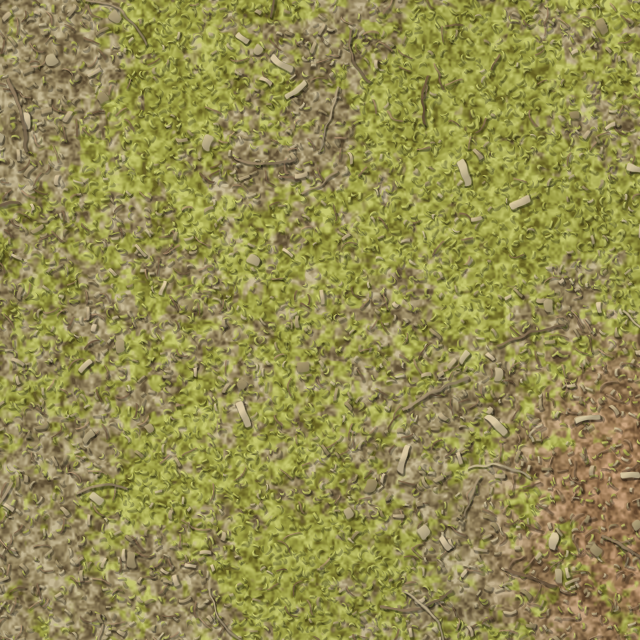
Write a three.js fragment shader that draws this texture.

```glsl
// Mossy ground seen from above: yellow-green moss over pale, brown soil.
// Layered value noise makes the patches and the grain; jittered grids of bent,
// rounded strokes add moss sprigs, needles, wood chips and twigs with shadows.

#define SOFTNESS 0.0014
#define GRAIN_CELLS 125.0
#define GRAIN_CONTRAST 1.75
#define PATCH_CELLS 5.0
#define MOSS_COVER 0.10
#define RAGGEDNESS 0.005
#define SHADOW_OFFSET vec2(-0.0016, 0.0024)
#define MOSS_DARK vec3(0.39, 0.37, 0.13)
#define MOSS_MID vec3(0.60, 0.61, 0.26)
#define MOSS_LIGHT vec3(0.76, 0.77, 0.43)

varying vec2 vUv;

const vec3 SOIL_DARK = vec3(0.36, 0.30, 0.20);
const vec3 SOIL_MID = vec3(0.58, 0.52, 0.37);
const vec3 SOIL_PALE = vec3(0.77, 0.72, 0.58);
const vec3 BARK = vec3(0.40, 0.31, 0.22);
const vec3 RUST = vec3(0.57, 0.40, 0.28);
const vec3 WOOD = vec3(0.83, 0.76, 0.62);

vec3 hash3(vec2 p) {
  vec3 q = fract(p.xyx * vec3(0.1031, 0.1030, 0.0973));
  q += dot(q, q.yxz + 33.33);
  return fract((q.xxy + q.yzz) * q.zyx);
}

// Three independent value noises at once.
vec3 noise3(vec2 p) {
  vec2 i = floor(p), f = fract(p);
  f = f * f * (3.0 - 2.0 * f);
  return mix(mix(hash3(i), hash3(i + vec2(1, 0)), f.x),
             mix(hash3(i + vec2(0, 1)), hash3(i + vec2(1, 1)), f.x), f.y);
}

// Bare litter lies in the lower right corner.
float litterCorner(vec2 uv) {
  return 1.0 - smoothstep(0.08, 0.34, length((uv - vec2(1.0, 0.18)) * vec2(1.1, 0.8)));
}

// Broad moss cover: negative on bare ground, positive on thick moss.
float mossPatch(vec2 uv) {
  float n = 0.6 * noise3(uv * PATCH_CELLS + 3.7).x + 0.4 * noise3(uv * PATCH_CELLS * 2.7).y;
  float bareLeft = 0.13 * (1.0 - smoothstep(0.05, 0.35, uv.x));
  return n - 0.5 + MOSS_COVER - bareLeft - 0.42 * litterCorner(uv);
}

vec3 ramp(vec3 low, vec3 mid, vec3 high, float t) {
  return t < 0.5 ? mix(low, mid, t * 2.0) : mix(mid, high, t * 2.0 - 1.0);
}

// Signed distance to a bent bar with rounded corners.
float barDistance(vec2 p, vec2 halfSize, float bend) {
  p.y += bend * p.x * p.x / halfSize.x;
  float corner = 0.6 * halfSize.y;
  vec2 q = abs(p) - halfSize + corner;
  return length(max(q, 0.0)) + min(max(q.x, q.y), 0.0) - corner;
}

float cover(float d) { return 1.0 - smoothstep(-SOFTNESS, SOFTNESS, d); }

// One bar per grid cell; density holds the chance on soil (x) and on moss (y).
void scatter(inout vec3 col, vec2 uv, float cells, vec2 halfSize, vec2 density,
             float bend, vec3 dark, vec3 pale, float shadow, float seed) {
  for (int j = -1; j <= 1; j++) {
    for (int i = -1; i <= 1; i++) {
      vec2 cell = floor(uv * cells) + vec2(float(i), float(j));
      vec3 place = hash3(cell + seed), form = hash3(cell + seed + 57.0);
      vec2 centre = (cell + place.xy) / cells;
      float chance = mix(density.x, density.y, smoothstep(-0.12, 0.12, mossPatch(centre)));
      if (place.z > chance) continue;

      float angle = form.x * 6.2832, c = cos(angle), s = sin(angle);
      mat2 turn = mat2(c, -s, s, c);
      vec2 size = halfSize * mix(vec2(0.45, 0.65), vec2(1.0), vec2(form.y, fract(form.y * 7.0)));
      float curve = bend * (form.z - 0.5);
      vec2 p = turn * (uv - centre);
      float shade = cover(barDistance(turn * (uv - centre + SHADOW_OFFSET), size, curve) - SOFTNESS);
      col *= 1.0 - shadow * shade;

      vec3 tint = mix(dark, pale, fract(form.z * 9.0));
      float lit = dot(p, turn * normalize(SHADOW_OFFSET)) / size.y;
      tint *= 1.0 + 0.10 * clamp(lit, -1.0, 1.0);
      col = mix(col, tint, 0.92 * cover(barDistance(p, size, curve)));
    }
  }
}

void main() {
  vec2 uv = vUv + RAGGEDNESS * (noise3(vUv * 70.0).xy - 0.5);
  vec3 coarse = noise3(uv * GRAIN_CELLS * 0.36 + 11.0);
  vec3 fine = noise3(uv * GRAIN_CELLS);
  vec3 finest = noise3(uv * GRAIN_CELLS * 1.9 + 5.0);

  // Ground: moss and soil interleaved by noise, each with its own grain.
  float corner = litterCorner(uv);
  float grain = 0.25 * coarse.x + 0.45 * fine.x + 0.30 * finest.x;
  grain = clamp(0.54 + GRAIN_CONTRAST * (grain - 0.5), 0.0, 1.0);
  float mossy = mossPatch(uv) + 0.50 * (coarse.y - 0.5) + 0.40 * (fine.y - 0.5);
  vec3 soil = ramp(SOIL_DARK, SOIL_MID, SOIL_PALE, grain);
  soil = mix(soil, soil * vec3(1.02, 0.88, 0.85), corner);
  vec3 moss = ramp(MOSS_DARK, MOSS_MID, MOSS_LIGHT, grain);
  vec3 col = mix(soil, moss, smoothstep(-0.14, 0.12, mossy));

  // Moss sprigs, then fine crumbs and needles.
  scatter(col, uv, 85.0, vec2(0.0060, 0.0019), vec2(0.20, 0.62), 1.2, MOSS_MID, MOSS_LIGHT, 0.26, 11.0);
  scatter(col, uv, 60.0, vec2(0.0065, 0.0021), vec2(0.42, 0.12), 0.6, SOIL_MID, SOIL_PALE, 0.28, 131.0);
  scatter(col, uv, 34.0, vec2(0.0150, 0.0013), vec2(0.55, 0.16), 0.7, BARK, mix(RUST, SOIL_PALE, 0.5), 0.25, 271.0);
  scatter(col, uv, 30.0, vec2(0.0110, 0.0034), vec2(0.26, 0.07), 0.4, SOIL_MID, WOOD, 0.35, 353.0);

  // Larger pieces: leaf scraps, wood chips and long twigs.
  scatter(col, uv, 14.0, vec2(0.0140, 0.0085), vec2(0.11, 0.03), 0.5, SOIL_MID, SOIL_PALE, 0.30, 431.0);
  scatter(col, uv, 11.0, vec2(0.0230, 0.0062), vec2(0.24, 0.08), 0.3, SOIL_PALE, WOOD, 0.42, 547.0);
  scatter(col, uv, 9.0, vec2(0.0700, 0.0023), vec2(0.42, 0.13), 0.7, BARK, SOIL_PALE, 0.35, 619.0);

  col *= 0.97 + 0.06 * noise3(uv * 3.0 + 20.0).z;
  gl_FragColor = vec4(col, 1.0);
}
```
